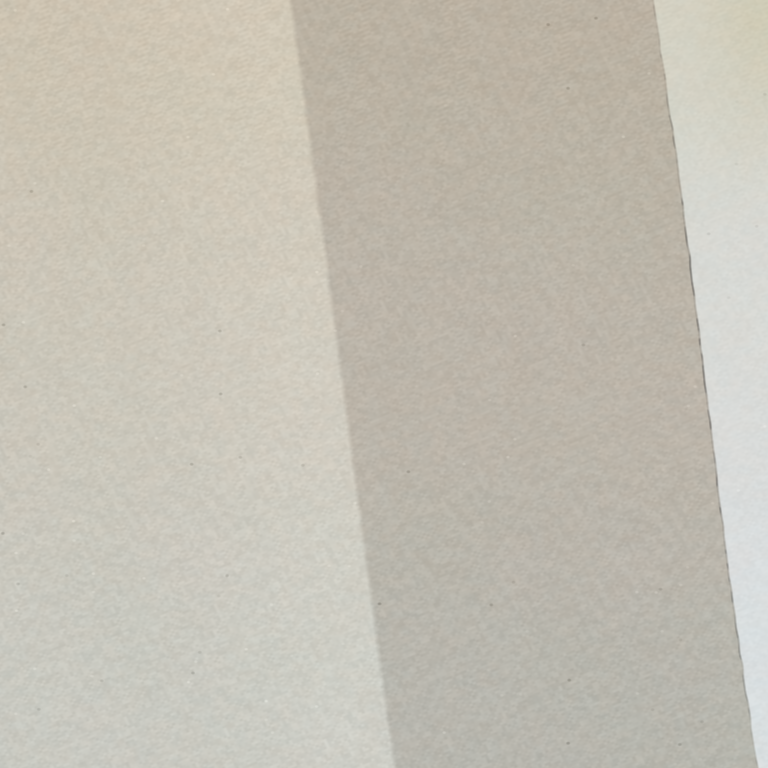
This texture is drawn by a WebGL 1 fragment shader. Its source:

```glsl
precision highp float;
// Grainy plaster wall: a slanted shadow band between two warm, sunlit strips.

uniform vec2 u_resolution;

float hash(vec2 p) {
  return fract(sin(dot(p, vec2(127.1, 311.7))) * 43758.5453);
}

float valueNoise(vec2 p) {
  vec2 cell = floor(p);
  vec2 f = fract(p);
  f = f * f * (3.0 - 2.0 * f);
  float low = mix(hash(cell), hash(cell + vec2(1.0, 0.0)), f.x);
  float high = mix(hash(cell + vec2(0.0, 1.0)), hash(cell + vec2(1.0)), f.x);
  return mix(low, high, f.y);
}

float fbm(vec2 p) {
  float sum = 0.0;
  float weight = 0.5;
  for (int i = 0; i < 4; i++) {
    sum += weight * (valueNoise(p) - 0.5);
    p = p * 2.03 + vec2(17.3, 9.1);
    weight *= 0.5;
  }
  return sum;
}

// Horizontal position of a slanted edge; "down" runs from 0 at the top to 1.
float edgeX(float top, float slope, float bow, float down, float seed) {
  float wobble = (valueNoise(vec2(down * 60.0, seed)) - 0.5) * 0.0016;
  return top + slope * down + bow * sin(down * 6.2832) + wobble;
}

// Small soft dots, present only in a given share of the grid cells.
float specks(vec2 uv, float cells, float share, float seed) {
  vec2 p = uv * cells;
  vec2 cell = floor(p);
  vec2 center = 0.35 + 0.3 * vec2(hash(cell + seed), hash(cell + seed + 5.7));
  float present = step(1.0 - share, hash(cell + seed + 11.3));
  float strength = 0.3 + 0.7 * hash(cell + seed + 23.9);
  vec2 offset = (fract(p) - center) * vec2(0.8, 1.0);
  return present * strength * (1.0 - smoothstep(0.05, 0.33, length(offset)));
}

// Fine diagonal grain of the plaster, centred on zero.
float plasterGrain(vec2 uv) {
  vec2 slanted = vec2(uv.x + 0.5 * uv.y, uv.y - 0.4 * uv.x);
  float coarse = valueNoise(slanted * vec2(100.0, 150.0)) - 0.5;
  float fine = valueNoise(slanted * vec2(220.0, 300.0) + 40.0) - 0.5;
  return coarse * 0.021 + fine * 0.046;
}

vec3 leftWall(vec2 uv, float down, float edge) {
  vec3 color = mix(vec3(0.805, 0.770, 0.700), vec3(0.803, 0.783, 0.733),
                   smoothstep(0.0, 0.50, down));
  color = mix(color, vec3(0.793, 0.792, 0.760), smoothstep(0.40, 0.95, down));
  float nearEdge = 1.0 - smoothstep(0.0, 0.32, edge - uv.x);
  return color + vec3(0.020, 0.022, 0.022) * (nearEdge - 0.30);
}

vec3 shadowBand(float down) {
  vec3 color = mix(vec3(0.732, 0.697, 0.637), vec3(0.733, 0.708, 0.661),
                   smoothstep(0.0, 0.45, down));
  return mix(color, vec3(0.718, 0.713, 0.680), smoothstep(0.45, 1.0, down));
}

vec3 rightWall(vec2 uv, float down) {
  vec3 color = mix(vec3(0.828, 0.818, 0.760), vec3(0.845, 0.850, 0.832),
                   smoothstep(0.0, 0.38, down));
  color = mix(color, vec3(0.855, 0.872, 0.878), smoothstep(0.35, 0.9, down));
  float corner = smoothstep(0.88, 1.0, uv.x) * (1.0 - smoothstep(0.0, 0.30, down));
  return color - vec3(0.018, 0.024, 0.048) * corner;
}

// Thin, broken dark seam along the right-hand edge.
float seam(float distanceToEdge, float down, float soft) {
  float breaks = smoothstep(0.35, 0.80, valueNoise(vec2(down * 110.0, 3.0)));
  float span = smoothstep(0.05, 0.32, down) * (1.0 - smoothstep(0.65, 1.0, down));
  float line = 1.0 - smoothstep(0.0, 0.0018 + soft, abs(distanceToEdge));
  return line * (0.30 + 0.70 * breaks) * (0.35 + 0.65 * span);
}

void main() {
  vec2 uv = gl_FragCoord.xy / u_resolution;
  float down = 1.0 - uv.y;
  float soft = 0.6 / min(u_resolution.x, u_resolution.y);

  // Strips and their edges
  float leftEdge = edgeX(0.378, 0.136, 0.0005, down, 1.0);
  float rightEdge = edgeX(0.851, 0.136, 0.0025, down, 8.0);
  float inBand = smoothstep(-0.0035 - soft, 0.0035 + soft, uv.x - leftEdge);
  float inRight = smoothstep(-0.0013 - soft, 0.0013 + soft, uv.x - rightEdge);
  vec3 color = mix(leftWall(uv, down, leftEdge), shadowBand(down), inBand);
  color = mix(color, rightWall(uv, down), inRight);

  // Broad tint patches and fine grain
  float roughness = mix(1.0, 0.55, inRight);
  color += vec3(0.012, -0.002, 0.004) * fbm(uv * 7.0 + 3.0);
  color += vec3(0.012) * fbm(uv * 26.0) + plasterGrain(uv) * roughness;
  vec2 tintCell = uv * vec2(70.0, 90.0);
  color += vec3(0.010, -0.003, -0.010) * (valueNoise(tintCell) - 0.5);

  // Pits, glints and the seam
  color -= vec3(0.12) * specks(uv, 110.0, 0.005, 2.0) * roughness;
  color += vec3(0.06) * specks(uv, 120.0, 0.012, 31.0) * roughness;
  color -= vec3(0.21, 0.20, 0.18) * seam(uv.x - rightEdge + 0.001, down, soft);

  gl_FragColor = vec4(clamp(color, 0.0, 1.0), 1.0);
}
```
